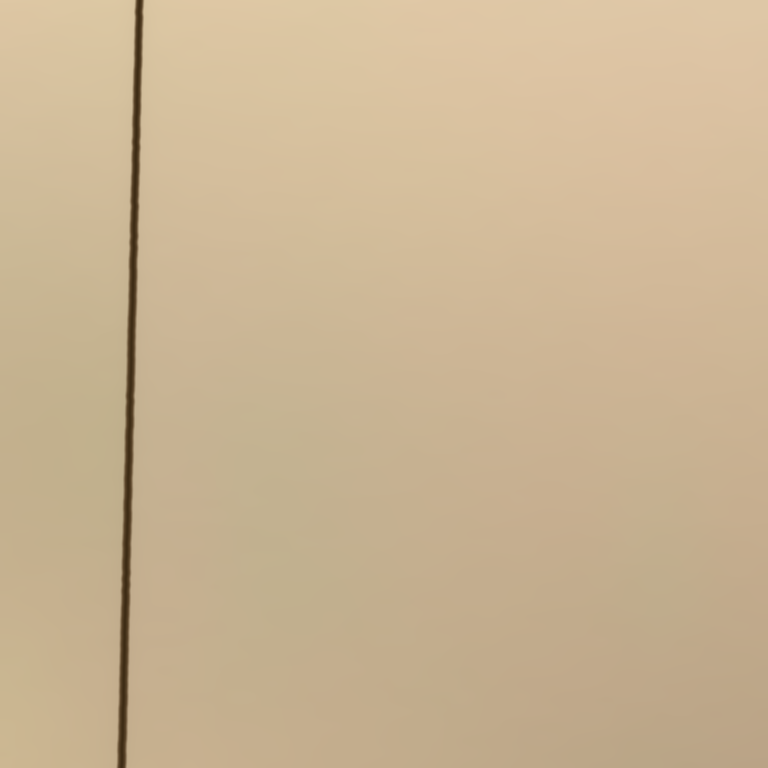
Reproduce this texture procedurally as a WebGL 1 fragment shader.

```glsl
precision highp float;
// A softly lit beige wall panel with a thin dark seam leaning slightly right.
// Vertical colour ramps blend across the panel, value noise adds faint
// green and pink mottling, and a line distance shapes the seam.

uniform vec2 u_resolution;

float hash(vec2 p) {
  p = fract(p * vec2(0.1031, 0.1137));
  p += dot(p, p.yx + 33.33);
  return fract((p.x + p.y) * p.x * 7.31);
}

float valueNoise(vec2 p) {
  vec2 cell = floor(p);
  vec2 f = fract(p);
  f = f * f * (3.0 - 2.0 * f);
  float low = mix(hash(cell), hash(cell + vec2(1.0, 0.0)), f.x);
  float high = mix(hash(cell + vec2(0.0, 1.0)), hash(cell + vec2(1.0)), f.x);
  return mix(low, high, f.y);
}

float softBlob(vec2 p, vec2 center, vec2 radius) {
  vec2 d = (p - center) / radius;
  return exp(-dot(d, d));
}

// Smooth quadratic ramp through bottom, middle and top colours.
vec3 ramp(float t, vec3 bottom, vec3 middle, vec3 top) {
  vec3 slope = top - bottom;
  vec3 bend = 2.0 * (top + bottom - 2.0 * middle);
  float s = t - 0.5;
  return middle + slope * s + bend * s * s;
}

vec3 wallColor(vec2 p) {
  vec3 leftSide = ramp(p.y, vec3(0.785, 0.695, 0.565),
                       vec3(0.785, 0.705, 0.580), vec3(0.865, 0.780, 0.640));
  vec3 rightSide = ramp(p.y, vec3(0.725, 0.640, 0.525),
                        vec3(0.800, 0.705, 0.580), vec3(0.875, 0.780, 0.655));
  vec3 color = mix(leftSide, rightSide, smoothstep(0.1, 1.05, p.x));

  // Broad tints: a greenish patch, a pink corner and a warm upper glow.
  color += vec3(-0.016, 0.002, -0.004) * softBlob(p, vec2(0.36, 0.32), vec2(0.15, 0.22));
  color += vec3(-0.010, 0.006, 0.000) * softBlob(p, vec2(0.86, 0.27), vec2(0.07, 0.16));
  color += vec3(0.008, -0.004, 0.002) * softBlob(p, vec2(0.25, 0.30), vec2(0.06, 0.20));
  color += vec3(0.012, 0.010, 0.004) * softBlob(p, vec2(0.50, 0.78), vec2(0.35, 0.20));
  return color;
}

vec3 stripTint(vec2 p) {
  vec3 tint = vec3(-0.020, -0.008, -0.022) * softBlob(p, vec2(0.06, 0.46), vec2(0.30, 0.25));
  return tint + vec3(0.018, 0.022, 0.008) * softBlob(p, vec2(0.0, 0.05), vec2(0.10, 0.20));
}

vec3 mottling(vec2 p) {
  float broad = valueNoise(p * vec2(7.0, 9.0) + 3.0) - 0.5;
  float fine = valueNoise(p * vec2(28.0, 55.0) + 17.0) - 0.5;
  return vec3(0.008, -0.004, 0.003) * broad + 0.004 * fine;
}

float seamCenter(float y) {
  return mix(0.1585, 0.1815, y);
}

void main() {
  vec2 p = gl_FragCoord.xy / u_resolution;
  float pixel = 1.0 / min(u_resolution.x, u_resolution.y);
  float offset = p.x - seamCenter(p.y);

  vec3 color = wallColor(p) + mottling(p);
  color += stripTint(p) * (1.0 - smoothstep(-0.004, 0.004, offset));

  // Seam: faint surrounding shade, soft brown edge and darker core.
  float ripple = (valueNoise(vec2(p.y * 130.0, 5.0)) - 0.5) * 0.0008;
  float distanceToSeam = abs(offset + ripple);
  float halfWidth = mix(0.0056, 0.0050, p.y);
  float soft = max(0.0022, pixel);
  float edge = 1.0 - smoothstep(halfWidth - soft, halfWidth + soft, distanceToSeam);
  float core = 1.0 - smoothstep(0.0, halfWidth, distanceToSeam);
  color *= 1.0 - 0.04 * exp(-distanceToSeam * 110.0);
  vec3 seamColor = mix(vec3(0.39, 0.30, 0.19), vec3(0.24, 0.17, 0.08), core);
  color = mix(color, seamColor, edge);

  gl_FragColor = vec4(color, 1.0);
}
```
